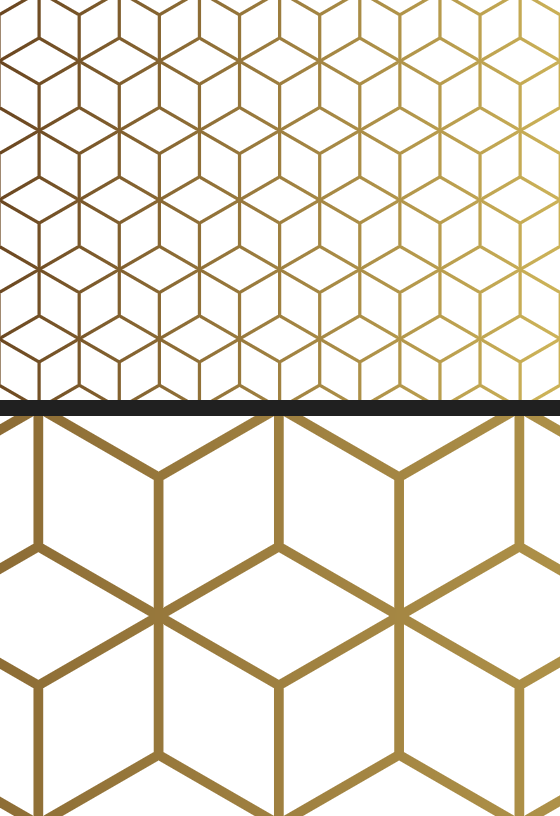
Top: the whole. Bottom: its middle third, enlarged.
Reproduce this pattern procedurally as a Shadertoy shader.

```glsl
const float REPEATS_ACROSS = 6.985;               // star centres per canvas width
const float LINE_WIDTH = 0.0058;                  // in canvas widths
const vec2 LATTICE_ORIGIN = vec2(0.0709, 0.0);    // offset from the canvas centre
const float GRADIENT_TILT = 0.06;                 // brightening towards the bottom
const vec3 PAPER = vec3(1.0);
const vec3 BRONZE = vec3(0.42, 0.28, 0.13);
const vec3 OLD_GOLD = vec3(0.62, 0.50, 0.25);
const vec3 PALE_GOLD = vec3(0.80, 0.70, 0.345);
const float SQRT3 = 1.7320508;

// Offset from the nearest point of a triangular lattice
vec2 nearestStar(vec2 p, float spacing) {
    vec2 cell = spacing * vec2(1.0, SQRT3);
    vec2 even = p - cell * round(p / cell);
    vec2 shifted = p - 0.5 * cell;
    vec2 odd = shifted - cell * round(shifted / cell);
    return dot(even, even) < dot(odd, odd) ? even : odd;
}

// Distance to six spokes: two vertical, four at 30 degrees
float spokeDistance(vec2 q) {
    q = abs(q);
    float diagonal = abs(0.5 * SQRT3 * q.y - 0.5 * q.x);
    return min(q.x, diagonal);
}

vec3 goldGradient(float t) {
    vec3 dark = mix(BRONZE, OLD_GOLD, clamp(2.0 * t, 0.0, 1.0));
    return mix(dark, PALE_GOLD, clamp(2.0 * t - 1.0, 0.0, 1.0));
}

void mainImage(out vec4 fragColor, in vec2 fragCoord) {
    float pixel = 1.0 / iResolution.x;
    vec2 p = (fragCoord - 0.5 * iResolution.xy) * pixel;

    // Spokes of neighbouring stars meet to form the cubes
    vec2 q = nearestStar(p - LATTICE_ORIGIN, 1.0 / REPEATS_ACROSS);
    float edge = spokeDistance(q) - 0.5 * LINE_WIDTH;
    float coverage = clamp(0.5 - edge / pixel, 0.0, 1.0);

    // Metallic shade across the canvas
    vec3 gold = goldGradient(p.x + 0.5 - GRADIENT_TILT * p.y);
    fragColor = vec4(mix(PAPER, gold, coverage), 1.0);
}
```
